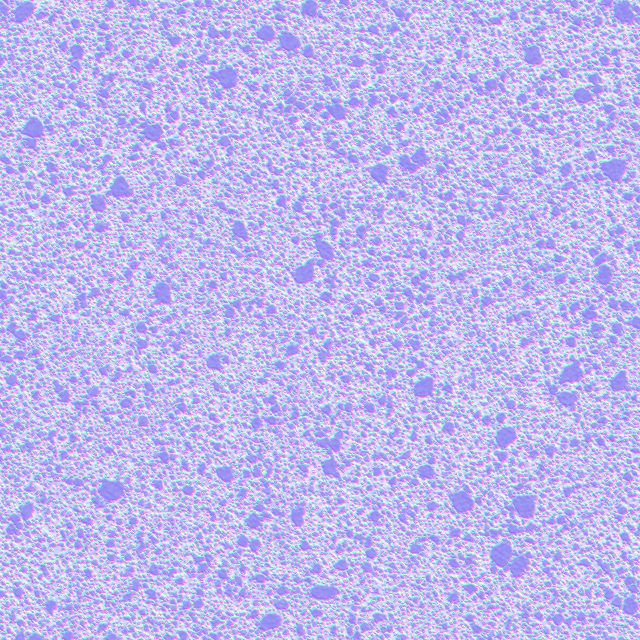
Write a WebGL 2 fragment shader that draws this texture map.

```glsl
#version 300 es
precision highp float;

// Relief map of packed gravel: four sizes of worn stones lie on pale grit.
// Each size is a turned, jittered grid of cut ellipses; the slope of the stacked
// height tints red (sideways) and green (upwards), the height pale to violet.

uniform vec2 u_resolution;
out vec4 outColor;

const vec3 GRIT_COLOR = vec3(0.89, 0.88, 0.97);
const vec3 STONE_COLOR = vec3(0.57, 0.54, 0.95);
const float SLOPE_STEP = 0.0013;

// Integer hash of a grid cell, three values in 0..1
vec3 hash3(vec2 cell, float seed) {
    uvec3 v = uvec3(ivec3(vec3(cell, seed)));
    v = v * 1664525u + 1013904223u;
    v.x += v.y * v.z;
    v.y += v.z * v.x;
    v.z += v.x * v.y;
    v ^= v >> 16u;
    v.x += v.y * v.z;
    v.y += v.z * v.x;
    v.z += v.x * v.y;
    return vec3(v >> 8u) / 16777216.0;
}

float valueNoise(vec2 p, float seed) {
    vec2 cell = floor(p);
    vec2 f = fract(p);
    f = f * f * (3.0 - 2.0 * f);
    float low = mix(hash3(cell, seed).x, hash3(cell + vec2(1, 0), seed).x, f.x);
    float high = mix(hash3(cell + vec2(0, 1), seed).x, hash3(cell + vec2(1, 1), seed).x, f.x);
    return mix(low, high, f.y);
}

mat2 rotation(float angle) {
    float c = cos(angle), s = sin(angle);
    return mat2(c, s, -s, c);
}

// Approximate signed distance to an ellipse trimmed by three straight cuts
float stoneDistance(vec2 p, float angle, float radius, float squash) {
    vec2 q = rotation(angle) * p / (radius * vec2(1.0, squash));
    float d = length(q);
    vec2 facing = vec2(0.8, 0.6);
    mat2 turn = rotation(1.9);
    for (int i = 0; i < 3; i++) {
        d = max(d, dot(q, facing) * (1.08 + 0.09 * float(i)));
        facing = turn * facing;
    }
    return (d - 1.0) * radius * squash;
}

// Depth inside the nearest stone, in canvas units; negative in the gaps
float stoneDepth(vec2 p, float cells, float density, float seed) {
    vec2 q = rotation(seed) * p * cells;
    float nearest = 1.0;
    float second = 1.0;
    for (int y = -1; y <= 1; y++) {
        for (int x = -1; x <= 1; x++) {
            vec2 cell = floor(q) + vec2(x, y);
            vec3 place = hash3(cell, seed);
            if (place.z > density) continue;
            vec3 form = hash3(cell, seed + 50.0);
            vec2 centre = cell + 0.5 + 0.8 * (place.xy - 0.5);
            float d = stoneDistance(q - centre, form.x * 6.2832,
                                    mix(0.32, 0.60, form.y), mix(0.62, 1.0, form.z));
            second = min(second, max(nearest, d));
            nearest = min(nearest, d);
        }
    }
    return min(-nearest, 0.5 * (second - nearest)) / cells;
}

// Lays one size of stone over the surface below it
float addStones(float below, float depth, float level, float rim) {
    return mix(below, level, smoothstep(-0.3 * rim, rim, depth));
}

float surfaceHeight(vec2 p) {
    float patches = 0.6 * valueNoise(p * 9.0, 1.0) + 0.4 * valueNoise(p * 27.0, 2.0);
    float grain = valueNoise(rotation(0.6) * p * 250.0, 3.0) - 0.5;
    float h = 0.14 + 0.6 * grain + 0.12 * (0.5 - patches);
    float fineShare = mix(1.1, 0.75, patches);
    float smallShare = mix(0.35, 0.90, patches);
    h = addStones(h, stoneDepth(p, 150.0, fineShare, 11.0), 0.66 + 0.3 * grain, 0.0015);
    h = addStones(h, stoneDepth(p, 90.0, smallShare, 12.0), 0.78 + 0.22 * grain, 0.0024);
    h = addStones(h, stoneDepth(p, 56.0, 0.24, 13.0), 0.88 + 0.18 * grain, 0.0030);
    h = addStones(h, stoneDepth(p, 27.0, 0.07, 14.0), 0.90 + 0.18 * grain, 0.0036);
    return h;
}

// Height picks the base tint, slope shifts red and green
vec3 reliefColor(float h, vec2 slope) {
    vec2 tilt = -4.0 * slope;
    tilt /= sqrt(1.0 + dot(tilt, tilt));
    vec3 color = mix(GRIT_COLOR, STONE_COLOR, clamp(h, 0.0, 1.0));
    color.rg += tilt * vec2(0.24, 0.34);
    color.b -= 0.05 * dot(tilt, tilt);
    return clamp(color, 0.0, 1.0);
}

void main() {
    vec2 p = gl_FragCoord.xy / u_resolution.y;
    float h = surfaceHeight(p);
    float hRight = surfaceHeight(p + vec2(SLOPE_STEP, 0.0));
    float hUp = surfaceHeight(p + vec2(0.0, SLOPE_STEP));
    outColor = vec4(reliefColor(h, vec2(hRight, hUp) - h), 1.0);
}
```
